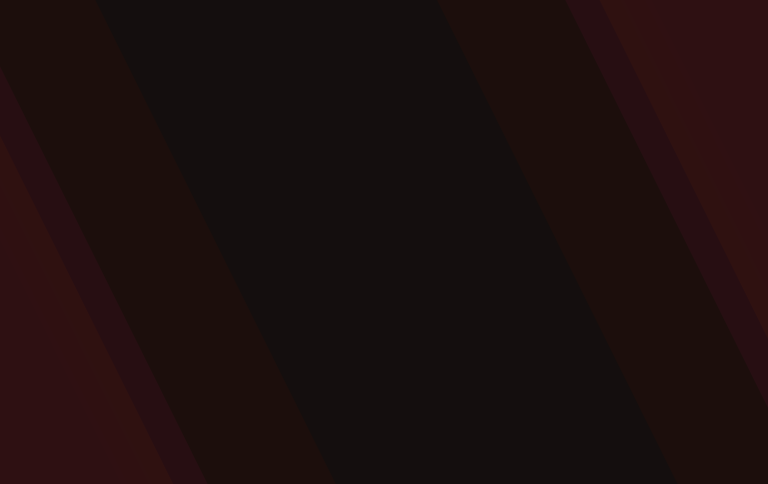
Give the GLSL for this background, as a Shadertoy shader.

```glsl
// Dark diagonal bands: a near-black core flanked by brown, plum and deep red.

const vec3 CORE_BLACK = vec3(0.078, 0.055, 0.053);
const vec3 WARM_BROWN = vec3(0.108, 0.055, 0.047);
const vec3 DARK_PLUM  = vec3(0.153, 0.055, 0.070);
const vec3 EMBER_RED  = vec3(0.186, 0.066, 0.063);
const vec3 DEEP_RED   = vec3(0.182, 0.062, 0.070);

const float SLANT = 0.497;          // sideways drift per unit of height
const float AXIS_OFFSET = 0.005;    // shift of the core from the canvas centre

// Signed distance across the bands, measured horizontally
float acrossBands(vec2 p, float slant, float offset) {
    return p.x + slant * p.y - offset;
}

// Covers the base colour with a band that starts at the given edge
vec3 addBand(vec3 base, vec3 band, float dist, float edge, float blur) {
    return mix(base, band, smoothstep(edge - blur, edge + blur, dist));
}

void mainImage(out vec4 fragColor, in vec2 fragCoord) {
    // Centred coordinates, one unit per canvas height
    vec2 p = (fragCoord - 0.5 * iResolution.xy) / iResolution.y;
    float blur = 0.8 / iResolution.y;

    // Mirrored distance from the slanted axis
    float dist = abs(acrossBands(p, SLANT, AXIS_OFFSET));

    // Outer red cools slightly away from its inner edge
    vec3 outerRed = mix(EMBER_RED, DEEP_RED, smoothstep(0.69, 0.82, dist));

    // Bands from the core outwards
    vec3 color = CORE_BLACK;
    color = addBand(color, WARM_BROWN, dist, 0.353, blur);
    color = addBand(color, DARK_PLUM, dist, 0.618, blur);
    color = addBand(color, outerRed, dist, 0.689, blur);

    fragColor = vec4(color, 1.0);
}
```
